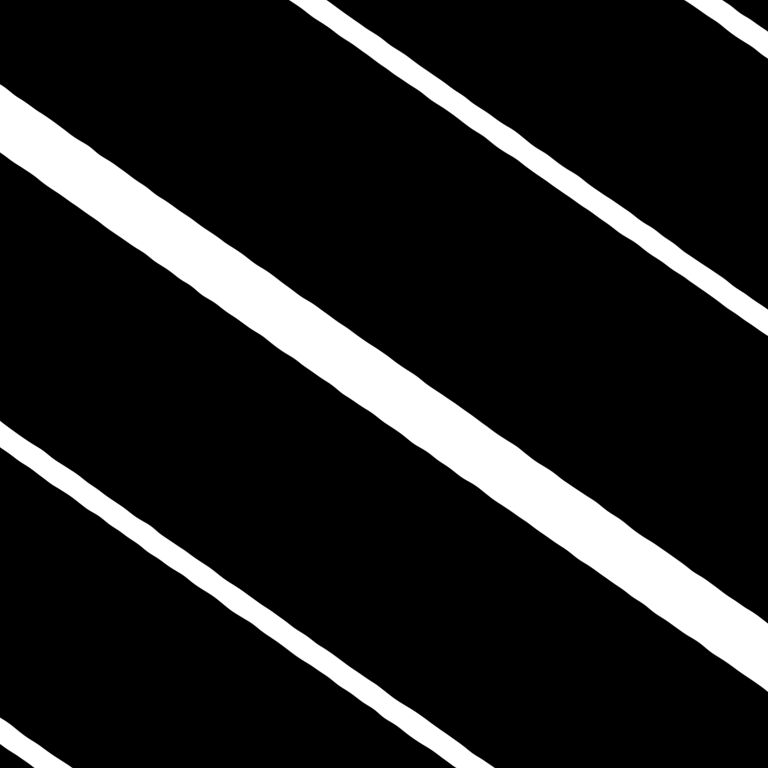
Give the GLSL for this pattern, as a three.js fragment shader.

```glsl
// White diagonal stripes on black: one broad band between thin, unevenly spaced lines.
varying vec2 vUv;

vec2 hashGradient(vec2 cell) {
  float angle = 6.2832 * fract(sin(dot(cell, vec2(127.1, 311.7))) * 43758.5);
  return vec2(cos(angle), sin(angle));
}

float gradientNoise(vec2 p) {
  vec2 cell = floor(p);
  vec2 f = p - cell;
  vec2 u = f * f * (3.0 - 2.0 * f);
  float bottom = mix(dot(hashGradient(cell), f),
                     dot(hashGradient(cell + vec2(1.0, 0.0)), f - vec2(1.0, 0.0)), u.x);
  float top = mix(dot(hashGradient(cell + vec2(0.0, 1.0)), f - vec2(0.0, 1.0)),
                  dot(hashGradient(cell + 1.0), f - 1.0), u.x);
  return mix(bottom, top, u.y);
}

// Stripe centre, measured down the left edge, with spacing that varies over four lines
float stripeCentre(float index) {
  float phase = 1.5708 * index;
  return 0.1543 + 0.3987 * index + 0.0246 * sin(phase) - 0.00615 * (1.0 - cos(2.0 * phase));
}

void main() {
  // Height below the top left corner, sheared along the stripes
  float across = 1.0 - vUv.y - 0.702 * vUv.x;
  float smoothing = 0.6 * fwidth(across);

  // Slightly ragged edges
  float ragged = across + 0.0022 * gradientNoise(vUv * 38.0);

  float ink = 0.0;
  for (int i = -2; i <= 2; i++) {
    float index = float(i);
    float halfWidth = i == 0 ? 0.0443 : 0.0173;
    float edge = abs(ragged - stripeCentre(index)) - halfWidth;
    ink = max(ink, 1.0 - smoothstep(-smoothing, smoothing, edge));
  }

  gl_FragColor = vec4(vec3(ink), 1.0);
}
```
